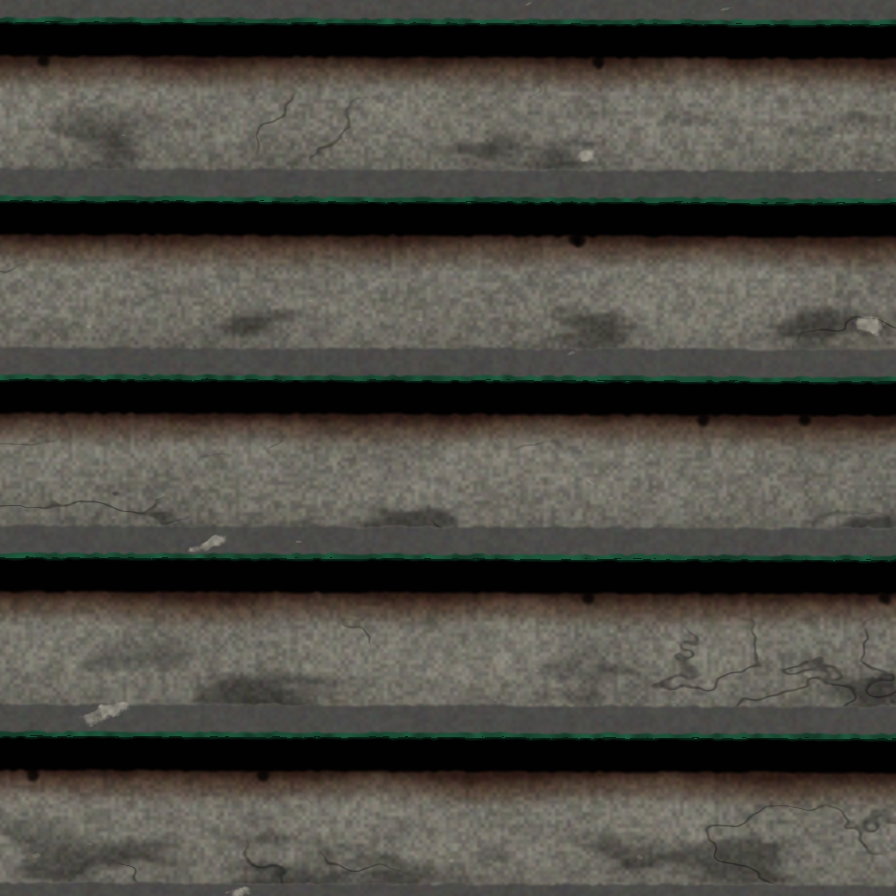
This texture is drawn by a Shadertoy shader. Its source:

```glsl
// Five worn grey metal slats with rusty upper edges, green-lit lips and black gaps.

float hash(vec2 p) {
    vec3 q = fract(p.xyx * vec3(0.1031, 0.1030, 0.0973));
    q += dot(q, q.yzx + 33.33);
    return fract((q.x + q.y) * q.z);
}

float noise(vec2 p) {
    vec2 i = floor(p), f = fract(p);
    f = f * f * (3.0 - 2.0 * f);
    return mix(mix(hash(i), hash(i + vec2(1, 0)), f.x),
               mix(hash(i + vec2(0, 1)), hash(i + vec2(1, 1)), f.x), f.y);
}

float fbm(vec2 p) {
    float sum = 0.0, amp = 0.53;
    for (int i = 0; i < 4; i++) {
        sum += amp * noise(p);
        p = mat2(1.6, 1.2, -1.2, 1.6) * p + 17.3;
        amp *= 0.5;
    }
    return sum;
}

void mainImage(out vec4 fragColor, in vec2 fragCoord) {
    vec2 p = fragCoord / iResolution.xy;
    p.y = 1.0 - p.y;

    // Slat profile: s runs downwards from 0 at the top of each gap to 1
    const float pitch = 0.1992;
    float t = (p.y - 0.0245 - 0.003 * p.x) / pitch;
    t += 0.012 * (noise(vec2(p.x * 130.0, floor(t) * 9.0 + 50.0)) - 0.5);
    float row = floor(t), s = fract(t);
    float aa = 1.0 / (iResolution.y * pitch);
    vec2 q = p + vec2(row * 3.7 + 20.0, 20.0);

    // Surface colours: rust fading into the face, then the darker lip
    float blotch = fbm(q * vec2(9.0, 16.0));
    float fade = s + 0.08 * (blotch - 0.5);
    vec3 color = mix(vec3(0.17, 0.105, 0.08), vec3(0.31, 0.25, 0.205), smoothstep(0.19, 0.28, fade));
    color = mix(color, vec3(0.45, 0.44, 0.405), smoothstep(0.25, 0.41, fade));
    color *= 1.0 - 0.1 * smoothstep(0.6, 0.82, s);
    float lip = smoothstep(-0.012, 0.012, s - 0.822 - 0.012 * (noise(q * 45.0) - 0.5));
    float face = smoothstep(0.27, 0.45, s) * (1.0 - lip);

    // Dark stains and thin cracks on the face
    float stain = smoothstep(0.52, 0.74, fbm(q * vec2(8.0, 22.0) + 31.0));
    color *= 1.0 - 0.38 * stain * face * smoothstep(0.35, 0.7, s);
    float crack = 1.0 - smoothstep(0.0, 0.022, abs(fbm(q * vec2(9.0, 15.0) + 63.0) - 0.5));
    color *= 1.0 - 0.32 * crack * face * smoothstep(0.48, 0.65, noise(q * vec2(6.0, 13.0) + 7.0));
    color = mix(color, vec3(0.295, 0.292, 0.282), lip);

    // Fine grain, weaker on the lip
    float grain = 0.6 * noise(q * 230.0) + 0.4 * noise(q * 110.0 + 9.0) - 0.5;
    color *= 1.0 + mix(0.42, 0.16, lip) * grain + 0.22 * (blotch - 0.5) * face;
    color += 0.025 * (vec3(noise(q * 150.0), noise(q * 150.0 + 40.0), noise(q * 150.0 + 80.0)) - 0.5);

    // Pale chips, small scuffs and dark pits scattered along each slat
    for (int k = 0; k < 6; k++) {
        vec2 id = vec2(row + 11.0, float(k) * 5.0 + 3.0);
        float h = hash(id + 40.0);
        vec2 d = vec2(p.x - hash(id), (s - mix(0.5, 0.92, h)) * pitch);
        d.x += d.y * (h * 3.0 - 1.5);
        float size = k == 0 ? mix(0.012, 0.025, hash(id + 70.0)) : 0.005;
        float ragged = length(d * vec2(1.0, 1.6)) / size + 1.5 * (fbm(q * 75.0) - 0.5);
        float chip = (1.0 - smoothstep(0.25, 0.8, ragged)) * (k == 0 ? 0.75 : 0.3);
        color = mix(color, vec3(0.72, 0.70, 0.64), chip * (0.5 + 0.5 * noise(q * 170.0)));
        if (k < 2) {
            vec2 pit = vec2(p.x - hash(id + 90.0), (s - 0.215) * pitch);
            color *= 1.0 - 0.75 * (1.0 - smoothstep(0.003, 0.01, length(pit)));
        }
    }

    // Green glint under the lip, with a dim fringe bleeding into the gap
    float glint = smoothstep(0.966, 0.984, s);
    color = mix(color, vec3(0.10, 0.29, 0.20) * (0.75 + 0.5 * noise(q * 90.0)), glint);
    float gap = 1.0 - smoothstep(0.184 - aa, 0.2 + aa, s);
    vec3 gapColor = mix(vec3(0.03, 0.15, 0.095), vec3(0.008, 0.005, 0.005), smoothstep(0.0, 0.014 + aa, s));
    color = mix(color, gapColor, gap);

    fragColor = vec4(clamp(color, 0.0, 1.0), 1.0);
}
```
